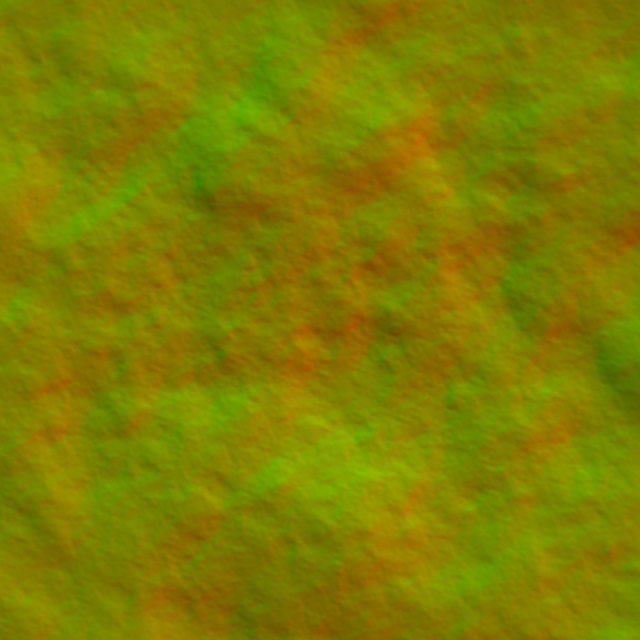
Give the GLSL for this texture, as a WebGL 1 fragment shader.

```glsl
precision highp float;
// Mottled olive slope map: the x and y slopes of layered noise as red and green.

uniform vec2 u_resolution;

#define BASE_CELLS 4.0      // noise cells across the canvas in the coarsest layer
#define LAYERS 6
#define LAYER_GAIN 0.8      // slope strength of each layer relative to the last
#define SLOPE_STRENGTH 0.086
#define CENTRE_CONTRAST 1.12
#define CORNER_CONTRAST 0.78
#define FLAT_COLOUR vec3(0.498, 0.497, 0.002)

float hash(vec2 cell) {
  return fract(sin(dot(cell, vec2(127.1, 311.7))) * 43758.5453);
}

// Analytic gradient of value noise with quintic blending.
vec2 noiseSlope(vec2 p) {
  vec2 cell = floor(p);
  vec2 f = p - cell;
  vec2 blend = f * f * f * (f * (f * 6.0 - 15.0) + 10.0);
  vec2 blendSlope = 30.0 * f * f * (f - 1.0) * (f - 1.0);

  float a = hash(cell);
  float b = hash(cell + vec2(1.0, 0.0));
  float c = hash(cell + vec2(0.0, 1.0));
  float d = hash(cell + vec2(1.0, 1.0));
  return blendSlope * vec2(mix(b - a, d - c, blend.y), mix(c - a, d - b, blend.x));
}

// Sum of slopes over octaves, each turned to hide the lattice.
vec2 layeredSlope(vec2 p) {
  vec2 slope = vec2(0.0);
  float cells = BASE_CELLS;
  float weight = SLOPE_STRENGTH;
  for (int i = 0; i < LAYERS; i++) {
    float layer = float(i);
    float angle = 0.35 + 1.1 * layer;
    float s = sin(angle);
    float c = cos(angle);
    mat2 turn = mat2(c, s, -s, c);
    vec2 offset = vec2(17.3, 9.7) * (layer + 1.0);
    // Multiplying from the left turns the gradient back to canvas axes.
    slope += weight * (noiseSlope(turn * p * cells + offset) * turn);
    cells *= 2.0;
    weight *= LAYER_GAIN;
  }
  return slope;
}

void main() {
  vec2 uv = gl_FragCoord.xy / u_resolution.y;
  vec2 fromCentre = gl_FragCoord.xy / u_resolution - 0.5;

  // Relief is calmer towards the corners.
  float calm = smoothstep(0.15, 0.7, length(fromCentre));
  float contrast = mix(CENTRE_CONTRAST, CORNER_CONTRAST, calm);

  vec3 colour = FLAT_COLOUR + vec3(layeredSlope(uv) * contrast, 0.0);
  gl_FragColor = vec4(clamp(colour, 0.0, 1.0), 1.0);
}
```
